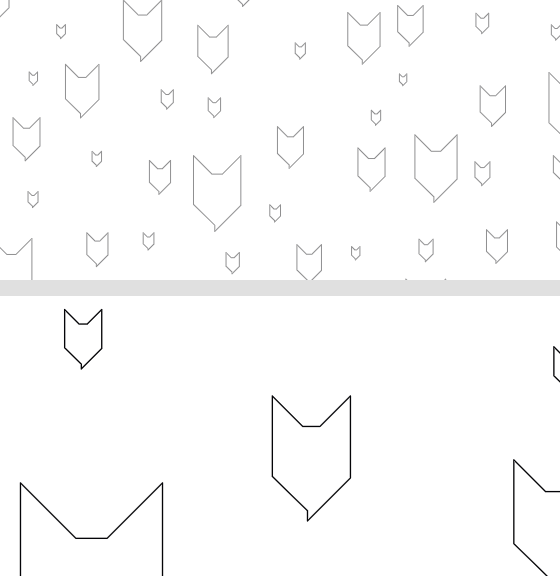
Top: the whole. Bottom: its middle third, enlarged.
Reproduce this pattern procedurally as a Shadertoy shader.

```glsl
// Scattered thin outlines of pointed, two-eared shields in many sizes on white.

const float CELL = 0.25;          // column width and row height, canvas height = 1
const float LINE_WIDTH = 0.0016;

float hash(vec2 p, float seed) {
    vec3 q = fract(vec3(p.xyx + seed) * vec3(0.1031, 0.1030, 0.0973));
    q += dot(q, q.yzx + 33.33);
    return fract((q.x + q.y) * q.z);
}

float segmentDistance(vec2 p, vec2 a, vec2 b) {
    vec2 ab = b - a;
    return length(p - a - ab * clamp(dot(p - a, ab) / dot(ab, ab), 0.0, 1.0));
}

// Distance to the outline of a shield of width 1 and height 1.6
float shieldOutline(vec2 p) {
    vec2 corners[8] = vec2[8](
        vec2(-0.5, 0.8), vec2(-0.11, 0.41), vec2(0.11, 0.41), vec2(0.5, 0.8),
        vec2(0.5, -0.25), vec2(-0.05, -0.8), vec2(-0.05, -0.67), vec2(-0.5, -0.23));
    float d = 10.0;
    for (int i = 0; i < 8; i++)
        d = min(d, segmentDistance(p, corners[i], corners[(i + 1) % 8]));
    return d;
}

// Distance to the nearest outline; large and small shields alternate
float scatteredShields(vec2 p) {
    float column = floor(p.x / CELL);
    p.y += CELL * hash(vec2(column, 7.0), 3.7);
    float row = floor(p.y / CELL);
    float d = 10.0;

    for (int i = -1; i <= 1; i++) {
        vec2 id = vec2(column, row + float(i));
        bool large = mod(id.x + id.y, 2.0) < 0.5;
        float size = hash(id, 11.3);
        float width = large ? 0.075 + 0.112 * pow(size, 1.8)
                            : 0.026 + 0.034 * size;

        // Jitter only as far as the free room in the cell allows
        vec2 room = vec2(0.118 - 0.5 * width,
                         max((large ? 0.125 : 0.1) - 0.8 * width, 0.0));
        vec2 jitter = 2.0 * vec2(hash(id, 23.1), hash(id, 41.9)) - 1.0;
        vec2 center = (id + 0.5) * CELL + room * jitter;
        d = min(d, width * shieldOutline((p - center) / width));
    }
    return d;
}

void mainImage(out vec4 fragColor, in vec2 fragCoord) {
    float pixel = 1.0 / iResolution.y;
    vec2 p = fragCoord * pixel + vec2(0.09, 1.0);
    float d = scatteredShields(p);

    // Lines thinner than a pixel fade instead of breaking up
    float radius = 0.5 * max(LINE_WIDTH, pixel);
    float ink = clamp((radius + 0.5 * pixel - d) / pixel, 0.0, 1.0);
    ink *= min(LINE_WIDTH / pixel, 1.0);

    vec3 paper = vec3(1.0);
    vec3 lineColor = vec3(0.02, 0.02, 0.03);
    fragColor = vec4(mix(paper, lineColor, ink), 1.0);
}
```
